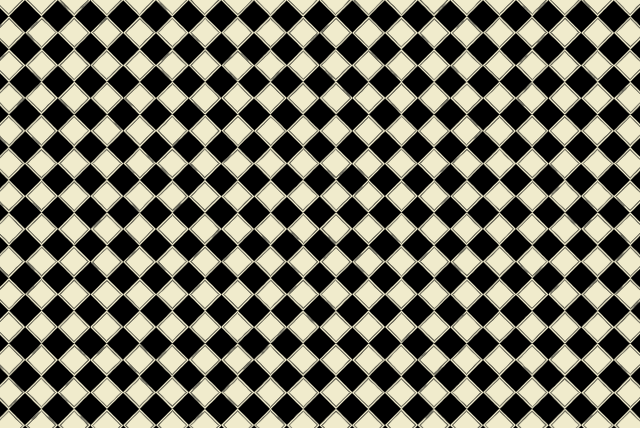
Reproduce this pattern procedurally as a Shadertoy shader.

```glsl
// Diagonal checkerboard of black and cream tiles, each cream tile with a worn, hand-inked inner outline.

const float PERIOD = 0.07643;               // tile diagonal, in canvas heights
const vec2 FIRST_TILE = vec2(0.0205, 1.0);  // centre of the top left cream tile
const float TILE_EDGE = 0.359;              // half side of a cream tile, in periods
const float LINE_INSET = 0.043;             // gap between tile edge and ink line
const float LINE_WIDTH = 0.021;

const vec3 BLACK = vec3(0.0);
const vec3 CREAM = vec3(0.94, 0.92, 0.80);
const vec3 INK = vec3(0.10, 0.10, 0.085);
const vec3 SMUDGE = vec3(0.40, 0.40, 0.36);

float hash(vec2 p) {
    return fract(sin(dot(p, vec2(127.1, 311.7))) * 43758.5453);
}

float valueNoise(vec2 p) {
    vec2 i = floor(p);
    vec2 f = fract(p);
    f = f * f * (3.0 - 2.0 * f);
    float low = mix(hash(i), hash(i + vec2(1.0, 0.0)), f.x);
    float high = mix(hash(i + vec2(0.0, 1.0)), hash(i + 1.0), f.x);
    return mix(low, high, f.y);
}

// Coverage of the region where distance exceeds the limit.
float above(float dist, float limit, float pixel) {
    return clamp((dist - limit) / pixel + 0.5, 0.0, 1.0);
}

// Coverage of a band between two distances, exact for thin lines.
float band(float dist, float inner, float outer, float pixel) {
    return above(dist, inner, pixel) - above(dist, outer, pixel);
}

vec3 tileColor(vec2 grid, float pixel) {
    vec2 cell = floor(grid + 0.5);
    vec2 local = grid - cell;

    // Each tile sits slightly off its place.
    vec2 shift = vec2(hash(cell), hash(cell + 17.3)) - 0.5;
    local -= 0.014 * shift;

    // Distance from the centre towards the nearest side, with a rough edge.
    float wobble = valueNoise(grid * 9.0) - 0.5;
    float dist = (abs(local.x) + abs(local.y)) * 0.70711 + 0.008 * wobble;

    // Each of the four sides gets its own variation.
    vec2 side = vec2(local.x < 0.0 ? -1.0 : 1.0, local.y < 0.0 ? -1.0 : 1.0);
    vec2 sideId = cell * 3.0 + side;
    float sideRandom = hash(sideId + 41.7);
    float along = abs(local.x) - abs(local.y);

    // Thin ink line, drifting and slightly tilted along its side.
    float drift = 0.012 * (sideRandom - 0.5) + 0.016 * along * (hash(sideId + 5.9) - 0.5);
    float lineOuter = TILE_EDGE - LINE_INSET + drift;
    float lineWidth = LINE_WIDTH * mix(0.7, 1.2, valueNoise(grid * 5.0 + 31.0));
    float ink = band(dist, lineOuter - lineWidth, lineOuter, pixel);

    // On a few sides a grey stroke fills part of the border, mostly at left.
    float chance = side.x < 0.0 ? 0.24 : 0.09;
    float smudged = step(hash(sideId + 73.1), chance);
    float middle = 0.5 * (hash(sideId + 9.4) - 0.5);
    float extent = 1.0 - smoothstep(0.14, 0.32, abs(along - middle));
    float smudge = smudged * extent * band(dist, lineOuter, TILE_EDGE, pixel);
    smudge *= mix(0.5, 1.0, valueNoise(grid * 14.0));

    vec3 color = mix(CREAM, SMUDGE, smudge);
    color = mix(color, INK, ink);
    return mix(color, BLACK, above(dist, TILE_EDGE, pixel));
}

void mainImage(out vec4 fragColor, in vec2 fragCoord) {
    vec2 grid = (fragCoord / iResolution.y - FIRST_TILE) / PERIOD;
    float pixel = 1.2 / (iResolution.y * PERIOD);
    fragColor = vec4(tileColor(grid, pixel), 1.0);
}
```
